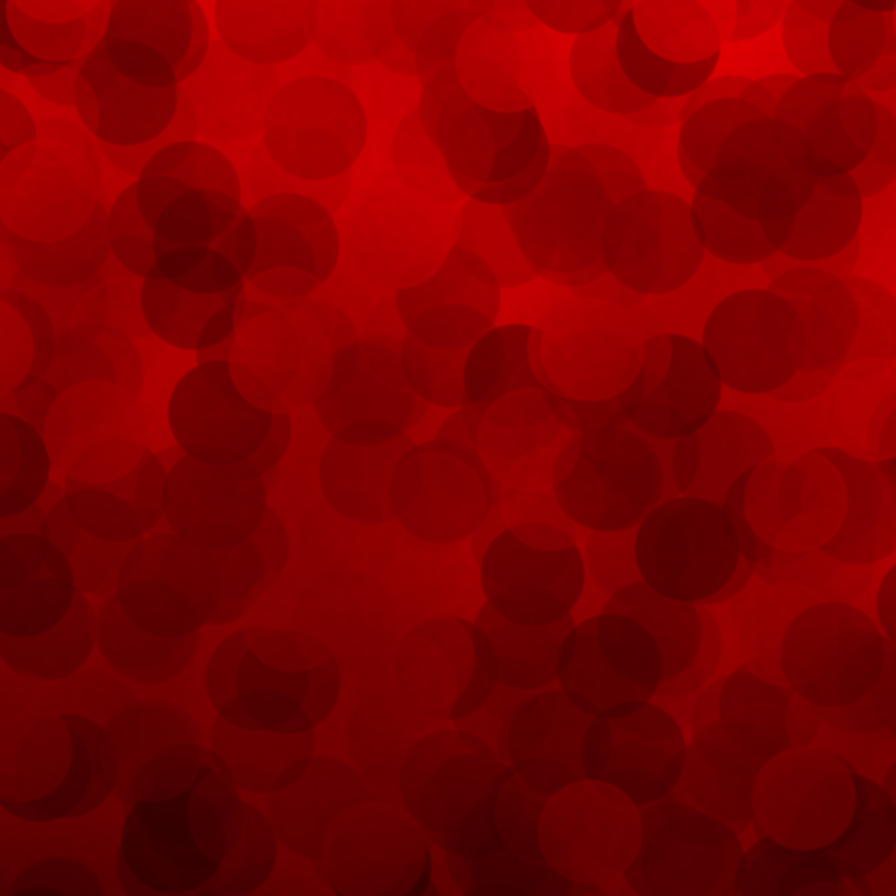
Give the GLSL for this background, as a WebGL 2 fragment shader.

```glsl
#version 300 es
precision highp float;
// Deep red bokeh: equal, translucent discs scattered over a vertical glow.
// Jittered grids of discs are blended layer by layer, each with its own tone,
// and a last sparse layer adds the brighter, crisper discs.

uniform vec2 u_resolution;
out vec4 outColor;

const vec3  RED          = vec3(1.0, 0.0, 0.008);
const float TONE_BOTTOM  = 0.31;   // mean brightness along the height
const float TONE_MIDDLE  = 0.50;
const float TONE_TOP     = 0.64;
const float CORNER_LIFT  = 0.11;   // extra light at the lower right
const float GAP_GLOW     = 1.26;   // brightness of uncovered gaps
const float DISC_RADIUS  = 0.058;
const float CELL_SIZE    = 0.125;
const float EDGE_SOFT    = 0.0025;
const float RIM_WIDTH    = 0.004;
const float RIM_LIGHT    = 0.035;
const int   LAYERS       = 5;      // the last one holds the lit discs
const float DISC_CHANCE  = 0.78;
const float LIT_CHANCE   = 0.22;
const float DARKEST_DISC = 0.46;   // disc tones relative to the glow
const float LIGHTEST_DISC = 1.22;
const float LIT_TONE     = 1.20;
const float CLOUD_SCALE  = 4.5;
const float CLOUD_DEPTH  = 0.22;
const float GRAIN_SCALE  = 75.0;
const float GRAIN_DEPTH  = 0.035;

vec3 hash3(vec3 p) {
    p = fract(p * vec3(0.1031, 0.1030, 0.0973));
    p += dot(p, p.yxz + 33.33);
    return fract((p.xxy + p.yxx) * p.zyx);
}

float gradientDot(vec2 corner, vec2 offset) {
    float angle = 6.28318 * hash3(vec3(corner, 7.0)).x;
    return dot(vec2(cos(angle), sin(angle)), offset);
}

float gradientNoise(vec2 p) {
    vec2 i = floor(p), f = fract(p);
    vec2 w = f * f * f * (f * (f * 6.0 - 15.0) + 10.0);
    vec2 e = vec2(0.0, 1.0);
    float low  = mix(gradientDot(i, f), gradientDot(i + e.yx, f - e.yx), w.x);
    float high = mix(gradientDot(i + e, f - e), gradientDot(i + e.yy, f - e.yy), w.x);
    return mix(low, high, w.y);
}

// Smooth background brightness
float glowAt(vec2 p) {
    float glow = p.y < 0.5 ? mix(TONE_BOTTOM, TONE_MIDDLE, p.y * 2.0)
                           : mix(TONE_MIDDLE, TONE_TOP, p.y * 2.0 - 1.0);
    return glow + CORNER_LIFT * (p.x - 0.5) * (1.0 - p.y);
}

// Blends one jittered grid of discs over the given tone
float addDiscs(float tone, float glow, vec2 p, float layer, bool lit, float soft) {
    vec2 shift = hash3(vec3(layer + 3.0, 17.0, 5.0)).xy;
    vec2 home = floor(p / CELL_SIZE + shift);
    for (int y = -1; y <= 1; y++) {
        for (int x = -1; x <= 1; x++) {
            vec2 cell = home + vec2(x, y);
            vec3 place = hash3(vec3(cell + 40.0, layer * 13.0 + 1.0));
            vec3 look  = hash3(vec3(cell + 90.0, layer * 19.0 + 4.0));
            if (place.z > (lit ? LIT_CHANCE : DISC_CHANCE)) continue;

            vec2 center = (cell + place.xy - shift) * CELL_SIZE;
            float dist = length(p - center) - DISC_RADIUS;
            float inside = 1.0 - smoothstep(-soft, soft, dist);
            float rim = inside * smoothstep(-RIM_WIDTH - soft, -soft, dist);

            float discTone = lit ? LIT_TONE : mix(DARKEST_DISC, LIGHTEST_DISC, look.x);
            float opacity = lit ? mix(0.5, 0.75, look.y) : mix(0.25, 0.6, look.y);
            tone = mix(tone, glow * discTone, inside * opacity);
            tone += glow * RIM_LIGHT * rim * look.z;
        }
    }
    return tone;
}

void main() {
    float side = min(u_resolution.x, u_resolution.y);
    vec2 p = gl_FragCoord.xy / side;
    float soft = max(EDGE_SOFT, 0.75 / side);

    // Glow and discs
    float glow = glowAt(gl_FragCoord.xy / u_resolution);
    float tone = glow * GAP_GLOW;
    for (int i = 0; i < LAYERS; i++) {
        tone = addDiscs(tone, glow, p, float(i), i == LAYERS - 1, soft);
    }

    // Broad clouds and faint grain
    tone *= 1.0 + CLOUD_DEPTH * gradientNoise(p * CLOUD_SCALE + 20.0);
    tone *= 1.0 + GRAIN_DEPTH * gradientNoise(p * GRAIN_SCALE + 50.0);

    outColor = vec4(RED * clamp(tone, 0.0, 1.0), 1.0);
}
```
